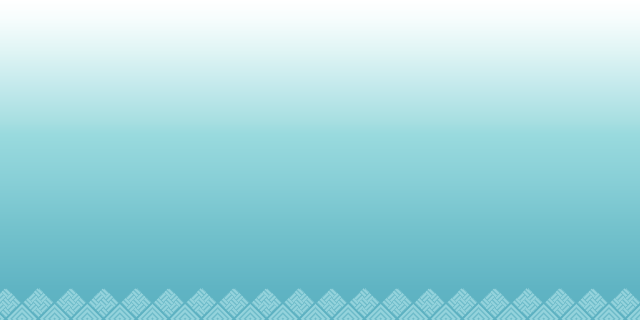
Give the GLSL for this background, as a Shadertoy shader.

```glsl
const int STOP_COUNT = 10;
// Sky-to-sea gradient, listed from the top edge downward
const float STOP_DEPTH[STOP_COUNT] = float[](
    0.0, 0.06, 0.156, 0.255, 0.375, 0.42, 0.57, 0.70, 0.90, 1.0);
const vec3 STOP_COLOR[STOP_COUNT] = vec3[](
    vec3(1.0, 1.0, 1.0), vec3(0.965, 0.99, 0.99),
    vec3(0.88, 0.96, 0.96), vec3(0.78, 0.92, 0.93),
    vec3(0.66, 0.875, 0.885), vec3(0.60, 0.855, 0.87),
    vec3(0.53, 0.81, 0.84), vec3(0.46, 0.765, 0.805),
    vec3(0.375, 0.705, 0.765), vec3(0.36, 0.69, 0.755));

// Border dimensions, in canvas heights
const float PITCH = 0.1019;
const float FIRST_CENTER = 0.1198;
const float ROW_HEIGHT = 0.0547;
const float DIAMOND_RADIUS = 0.047;
const float NOTCH_RADIUS = 0.006;
const float CHEVRON_PERIOD = 0.0165;

const float WEAVE_CELLS = 3.0;
const float STRIPES_PER_CELL = 2.0;
const float STRIPE_HALF_WIDTH = 0.31;
const vec3 THREAD_COLOR = vec3(0.62, 0.85, 0.88);
const float FILL_OPACITY = 0.25;
const float THREAD_OPACITY = 0.85;

vec3 verticalGradient(float depth) {
    vec3 color = STOP_COLOR[0];
    for (int i = 1; i < STOP_COUNT; i++) {
        float blend = (depth - STOP_DEPTH[i - 1])
                    / (STOP_DEPTH[i] - STOP_DEPTH[i - 1]);
        color = mix(color, STOP_COLOR[i], clamp(blend, 0.0, 1.0));
    }
    return color;
}

float coverage(float dist, float pixel) {
    return 1.0 - smoothstep(-pixel, pixel, dist);
}

float diamondNorm(vec2 p) {
    return abs(p.x) + abs(p.y);
}

float stripes(float phase, float period, float pixel) {
    float dist = abs(fract(phase) - 0.5) - STRIPE_HALF_WIDTH;
    return coverage(dist * period, pixel);
}

// Basket weave running along the two diagonals
float weave(vec2 p, float pixel) {
    vec2 diagonal = vec2(p.x + p.y, p.x - p.y) / DIAMOND_RADIUS;
    vec2 grid = (diagonal * 0.5 + 0.5) * WEAVE_CELLS;
    vec2 cell = floor(grid);
    float along = mod(cell.x + cell.y, 2.0) < 0.5 ? grid.x : grid.y;
    float period = 2.0 * DIAMOND_RADIUS / (WEAVE_CELLS * STRIPES_PER_CELL);
    return stripes(along * STRIPES_PER_CELL, period, pixel);
}

float threadOpacity(float pattern) {
    return mix(FILL_OPACITY, THREAD_OPACITY, pattern);
}

// Diamonds with notched tips, above a half-offset row of chevrons
float borderOpacity(vec2 p, float pixel) {
    float column = (p.x - FIRST_CENTER) / PITCH;
    vec2 upper = vec2((fract(column + 0.5) - 0.5) * PITCH, p.y - ROW_HEIGHT);
    vec2 lower = vec2((fract(column) - 0.5) * PITCH,
                      p.y - ROW_HEIGHT + 0.5 * PITCH);

    float notch = NOTCH_RADIUS - diamondNorm(upper - vec2(0.0, DIAMOND_RADIUS));
    float diamond = coverage(max(diamondNorm(upper) - DIAMOND_RADIUS, notch), pixel);

    float inset = DIAMOND_RADIUS - diamondNorm(lower);
    float chevron = coverage(-inset, pixel);
    float rings = stripes(inset / CHEVRON_PERIOD + 0.2, CHEVRON_PERIOD, pixel);

    return max(diamond * threadOpacity(weave(upper, pixel)),
               chevron * threadOpacity(rings));
}

void mainImage(out vec4 fragColor, in vec2 fragCoord) {
    vec2 p = fragCoord / iResolution.y;
    float pixel = 1.0 / iResolution.y;
    vec3 color = verticalGradient(1.0 - p.y);
    color = mix(color, THREAD_COLOR, borderOpacity(p, pixel));
    fragColor = vec4(color, 1.0);
}
```
